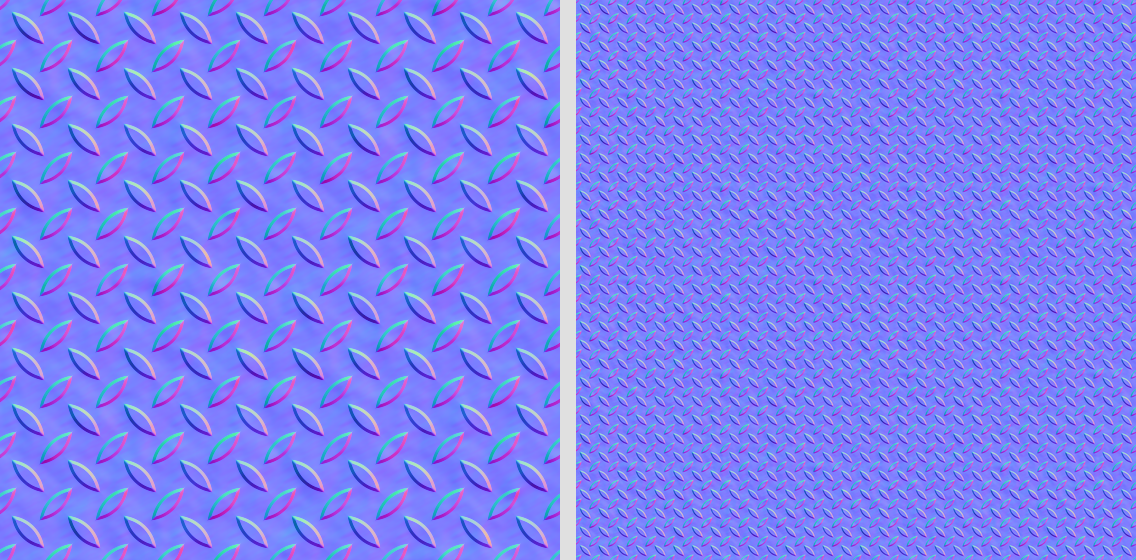
Left: one tile. Right: repeated 3 by 3.
Reproduce this texture map procedurally as a WebGL 1 fragment shader.

```glsl
precision highp float;
// Tangent-space normal map of a diamond tread plate: crossed lens-shaped lugs on slightly uneven metal.

uniform vec2 u_resolution;

#define REPEATS 10.0       // cells across and down
#define HALF_LENGTH 0.41   // lug centre to tip, in cells
#define HALF_WIDTH 0.145   // lug centre to side, in cells
#define BEVEL_WIDTH 0.056  // sloped rim, in cells
#define BEVEL_SLOPE 0.84   // sideways part of the rim normal
#define FILLET_SLOPE 0.07  // faint dip around each lug
#define FILLET_REACH 0.06
#define DENT_SLOPE 0.045   // strength of the broad dents
#define DENT_COUNT 14.0    // whole number of broad dents per canvas
#define WEAR_SLOPE 0.008   // strength of the fine streaks
#define WEAR_SCALE 4.0     // whole number of streaks per cell
#define FLAT_TILT vec2(-0.02, 0.0)

float hash(vec2 p) {
  return fract(sin(dot(p, vec2(127.1, 311.7))) * 43758.5453);
}

// Value noise that wraps after a whole number of lattice steps
float wrappedNoise(vec2 p, float period) {
  vec2 i = floor(p);
  vec2 f = p - i;
  f = f * f * f * (f * (f * 6.0 - 15.0) + 10.0);
  vec2 lo = mod(i, period);
  vec2 hi = mod(i + 1.0, period);
  return mix(mix(hash(lo), hash(vec2(hi.x, lo.y)), f.x),
             mix(hash(vec2(lo.x, hi.y)), hash(hi), f.x), f.y);
}

// Broad dents wrap over the canvas, streaks wrap over one cell;
// integer shears turn both off the grid and keep them periodic
float surfaceHeight(vec2 cell) {
  vec2 turned = vec2(cell.x + cell.y, cell.y - cell.x) / REPEATS;
  vec2 streak = vec2(cell.x, 2.0 * cell.y - cell.x);
  float height = 0.0;
  float gain = 1.0;
  float octave = 1.0;
  for (int i = 0; i < 2; i++) {
    float dents = DENT_COUNT * octave;
    float streaks = WEAR_SCALE * octave;
    height += gain * DENT_SLOPE * wrappedNoise(turned * dents, dents);
    height += gain * WEAR_SLOPE * wrappedNoise(streak * streaks, streaks);
    gain *= 0.35;
    octave *= 2.0;
  }
  return height;
}

vec2 surfaceSlope(vec2 cell) {
  vec2 e = vec2(0.02, 0.0);
  vec2 rise = vec2(surfaceHeight(cell + e.xy) - surfaceHeight(cell - e.xy),
                   surfaceHeight(cell + e.yx) - surfaceHeight(cell - e.yx));
  return -rise / (2.0 * e.x);
}

// Lug along a unit axis: xy is the sideways normal, z is the flat top's coverage
vec3 lug(vec2 p, vec2 axis, float pixel) {
  vec2 across = vec2(-axis.y, axis.x);
  float u = dot(p, axis);
  float v = dot(p, across);

  // Two mirrored arcs bound the lens
  float radius = (HALF_LENGTH * HALF_LENGTH + HALF_WIDTH * HALF_WIDTH) / (2.0 * HALF_WIDTH);
  vec2 spoke = vec2(u, abs(v) + radius - HALF_WIDTH);
  float d = length(spoke) - radius;
  float side = clamp(v / pixel, -1.0, 1.0);
  vec2 outward = (axis * spoke.x + across * spoke.y * side) / length(spoke);

  float soft = max(0.008, 0.55 * pixel);
  float inside = 1.0 - smoothstep(-soft, soft, d);
  float top = 1.0 - smoothstep(-soft, soft, d + BEVEL_WIDTH);
  float fillet = FILLET_SLOPE * exp(-max(d, 0.0) / FILLET_REACH) * (1.0 - inside);
  return vec3(outward * (BEVEL_SLOPE * (inside - top) + fillet), top);
}

void main() {
  vec2 cell = gl_FragCoord.xy / u_resolution * REPEATS;
  float pixel = REPEATS / min(u_resolution.x, u_resolution.y);

  // Falling lugs at cell centres, rising lugs at cell corners
  vec3 falling = lug(fract(cell) - 0.5, vec2(0.70711, -0.70711), pixel);
  vec3 rising = lug(fract(cell + 0.5) - 0.5, vec2(0.70711, 0.70711), pixel);

  // Combine slopes, with rougher wear on the rising tops
  vec2 slope = falling.xy + rising.xy + FLAT_TILT;
  slope += surfaceSlope(cell) * (1.0 + 0.6 * rising.z);
  slope *= min(1.0, 0.95 / max(length(slope), 0.001));

  // Encode the unit normal as colour
  vec3 normal = vec3(slope, sqrt(1.0 - dot(slope, slope)));
  gl_FragColor = vec4(normal * 0.5 + 0.5, 1.0);
}
```
